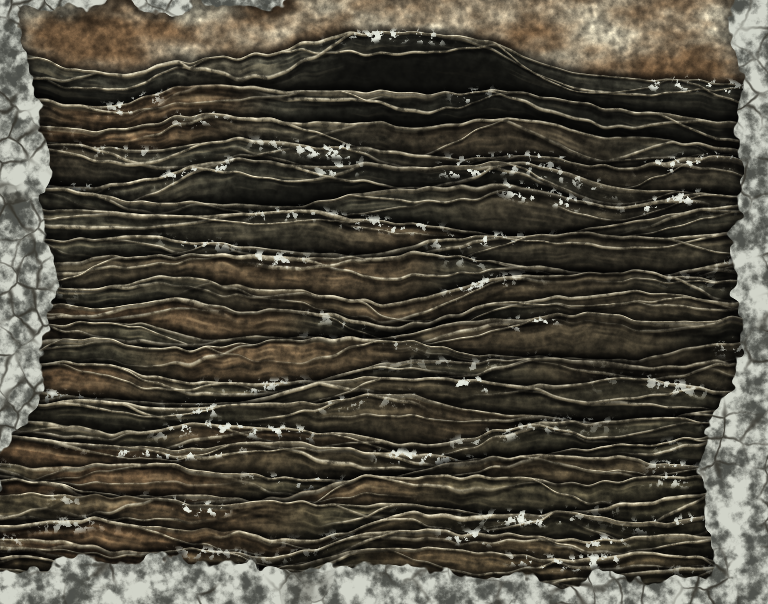
Give the GLSL for this texture, as a WebGL 2 fragment shader.

```glsl
#version 300 es
precision highp float;
// Weathered bark: thin pale fins braided across dark hollows, framed by a grey crust.

uniform vec2 u_resolution;
out vec4 outColor;

const int FINS = 25;
const int BRANCHES = 3;
const float TOP_FIN = 0.935;
const float LOW_FIN = 0.045;
const float SWAY = 0.025;         // vertical wander of a fin
const float BRANCH_DROP = 0.036;  // how far a branch leaves its fin
const float RIM = 0.0023;         // half width of a pale edge
const float CRUST_SCALE = 24.0;
const mat2 TURN = mat2(1.64, 1.25, -1.25, 1.64);

const vec3 HOLLOW = vec3(0.065, 0.065, 0.055);
const vec3 OLIVE  = vec3(0.36, 0.335, 0.245);
const vec3 UMBER  = vec3(0.44, 0.345, 0.245);
const vec3 STRAW  = vec3(0.60, 0.55, 0.43);
const vec3 PALE   = vec3(0.82, 0.79, 0.69);
const vec3 SLATE  = vec3(0.41, 0.42, 0.39);
const vec3 CRUST  = vec3(0.76, 0.77, 0.73);

float hash(vec2 p) {
  vec3 q = fract(p.xyx * vec3(0.1031, 0.1030, 0.0973));
  q += dot(q, q.yzx + 33.33);
  return fract((q.x + q.y) * q.z);
}

float noise(vec2 p) {
  vec2 i = floor(p), f = fract(p);
  f = f * f * (3.0 - 2.0 * f);
  return mix(mix(hash(i), hash(i + vec2(1, 0)), f.x),
             mix(hash(i + vec2(0, 1)), hash(i + vec2(1, 1)), f.x), f.y);
}

float fbm(vec2 p) {
  float sum = 0.0, amp = 0.53;
  for (int k = 0; k < 4; k++) {
    sum += amp * noise(p);
    p = TURN * p + 17.3;
    amp *= 0.5;
  }
  return sum;
}

// Gap between the two nearest cell centres: zero along the cracks.
float cellGap(vec2 p) {
  vec2 cell = floor(p);
  float near = 9.0, next = 9.0;
  for (int y = -1; y <= 1; y++)
    for (int x = -1; x <= 1; x++) {
      vec2 c = cell + vec2(x, y);
      float d = length(c + vec2(hash(c), hash(c + 71.7)) - p);
      next = min(next, max(near, d));
      near = min(near, d);
    }
  return next - near;
}

float finHeight(float x, float id) {
  float t = id / float(FINS - 1);
  float phase = 6.283 * hash(vec2(id, 3.7));
  float wave = 0.6 * sin(x * 5.2 + phase) + 0.4 * sin(x * 10.7 + phase * 2.3)
             + 0.16 * sin(x * 24.0 + phase * 4.1);
  float slope = -0.085 * smoothstep(0.72, 1.12, x) - 0.035 * smoothstep(0.5, 0.1, x);
  float nicks = 0.008 * (noise(vec2(x * 38.0, id * 9.1)) - 0.5);
  return mix(TOP_FIN, LOW_FIN, pow(t, 0.8)) + SWAY * wave + slope * (1.0 - smoothstep(0.0, 0.3, t)) + nicks;
}

// Soft band of half width w about zero.
float band(float d, float w, float soft) {
  return 1.0 - smoothstep(w * 0.45, w + soft, abs(d));
}

vec3 fins(vec2 p, float soft) {
  float grit = fbm(TURN * p * 48.0);
  vec3 col = mix(UMBER, PALE, smoothstep(0.25, 0.85, fbm(p * vec2(9, 17)))) * (0.65 + 0.5 * grit);
  float gloom = 1.0 - 0.36 * smoothstep(0.45, 0.9, p.x) * smoothstep(0.15, 0.4, p.y);
  p.y += 0.018 * (noise(p * vec2(6, 11)) - 0.5);
  for (int i = 0; i < FINS; i++) {
    float id = float(i);
    float d = finHeight(p.x, id) - p.y;  // depth below the fin edge
    if (d < -0.03) continue;
    // Hollow above the edge
    col *= mix(0.3, 1.0, smoothstep(0.0, 0.019, -d));
    // Face, streaked with fibres and fading downward into shade
    float kind = noise(vec2(p.x * 2.8 + id * 5.3, id * 7.9));
    float fibre = 0.5 * noise(vec2(p.x * 10.0 + id * 13.0, d * 130.0 + p.x * 6.0))
                + 0.5 * noise(vec2(p.x * 27.0 + id * 3.0, d * 270.0 - p.x * 9.0));
    float streak = smoothstep(0.5, 0.8, fibre) * exp(-max(d, 0.0) * 45.0);
    float shade = exp(-max(d, 0.0) / mix(0.014, 0.13, kind * kind)) * gloom;
    vec3 plate = mix(mix(OLIVE, SLATE, 0.6 * p.y), UMBER, smoothstep(0.4, 0.7, kind) * (1.0 - 0.6 * p.x));
    vec3 face = mix(HOLLOW, plate, shade * (0.1 + 1.25 * fibre + 0.75 * grit));
    face = mix(face, STRAW * gloom, 0.75 * streak);
    col = mix(col, face, smoothstep(-soft, soft, d));
    // Pale edge and the branches that part from it and rejoin
    for (int b = 0; b <= BRANCHES; b++) {
      float k = float(b), seed = id * 3.1 + k * 19.7;
      float drop = b == 0 ? 0.0 : BRANCH_DROP * (0.3 + 0.7 * hash(vec2(seed, 1.0)))
                 * max(0.0, sin(p.x * (4.5 + 2.5 * k) + seed) + 0.15);
      float worn = noise(vec2(p.x * 6.0 + seed, seed));
      float broad = noise(vec2(p.x * 9.0, seed + 4.0));
      float w = RIM * (0.3 + 1.7 * broad * broad) * (b == 0 ? 1.25 : 0.9);
      float e = d - drop - w;
      col *= 1.0 - 0.38 * band(e - w * 2.5, w * 2.0, 0.004);
      vec3 rim = mix(STRAW * 0.72, PALE, smoothstep(w, -w, e) * (0.1 + 1.0 * grit + 0.4 * fibre));
      float seen = smoothstep(0.18, 0.6, worn + (b == 0 ? 0.2 : 0.0));
      seen *= 0.55 + 0.45 * smoothstep(0.25, 0.5, grit);
      col = mix(col, rim * mix(0.6, 1.0, gloom), band(e, w, soft) * seen);
    }
    // Lichen grains near the edge
    float patchy = smoothstep(0.5, 0.8, noise(vec2(p.x * 9.0, id * 4.3)));
    col = mix(col, CRUST, smoothstep(0.58, 0.68, grit) * patchy * band(d - 0.006, 0.012, 0.006));
  }
  return col * (0.72 + 0.6 * grit);
}

vec3 crust(vec2 p) {
  vec2 q = p + 0.03 * vec2(fbm(p * 18.0), fbm(p * 18.0 + 40.0));
  float grain = 0.5 * fbm(q * vec2(30, 24)) + 0.5 * fbm(TURN * p * 40.0);
  vec3 col = mix(SLATE * 0.75, CRUST * 1.08, smoothstep(0.3, 0.62, grain));
  float crack = 1.0 - smoothstep(0.0, 0.16, cellGap(q * CRUST_SCALE));
  return mix(col, vec3(0.2, 0.19, 0.16), crack * smoothstep(0.3, 0.75, noise(p * 17.0 + 8.0)) * 0.85);
}

void main() {
  vec2 p = gl_FragCoord.xy / u_resolution.y;
  float right = u_resolution.x / u_resolution.y;
  float soft = 1.1 / u_resolution.y;
  // Ragged opening in the crust
  float ragged = 0.06 * (fbm(p * 15.0) - 0.5) + 0.014 * (noise(p * 70.0) - 0.5);
  float leftEdge = 0.035 + 0.05 * band(p.y - 0.56, 0.3, 0.1) - 0.05 * band(p.y - 0.17, 0.1, 0.1);
  float rightEdge = right - 0.05 - 0.05 * smoothstep(0.4, 0.25, p.y);
  float lowEdge = 0.068 - 0.03 * smoothstep(0.6, 0.85, p.x);
  float inside = min(min(p.x - leftEdge, rightEdge - p.x), p.y - lowEdge);
  inside = min(inside, 0.985 - p.y + 0.04 * smoothstep(0.4, 0.6, p.x)) + ragged;
  vec3 col = fins(p, soft) * mix(0.5, 1.0, smoothstep(0.0, 0.025, inside));
  col = mix(crust(p), col, smoothstep(-soft, soft, inside));
  outColor = vec4(clamp(col, 0.0, 1.0), 1.0);
}
```
